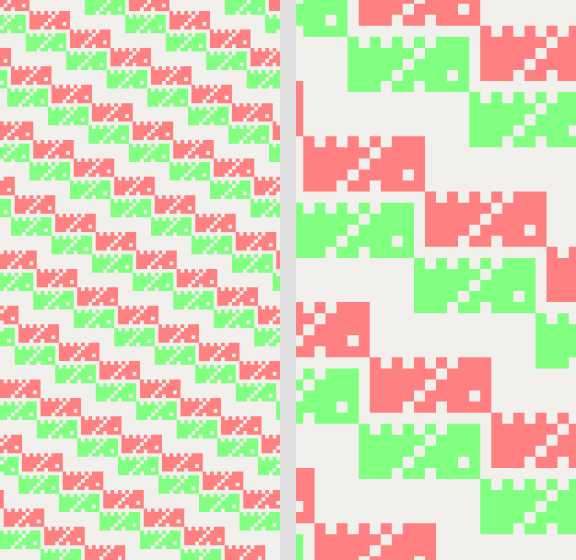
Left: the whole. Right: its middle third, enlarged.
Write a Shadertoy shader that draws this pattern.

```glsl
// Diagonal staircases of notched red and green blocks on a pale ground.
// Each colour is one sheared lattice of 11 x 5 cell blocks, two per row;
// the cell grid is supersampled to smooth its edges.

const vec2 GRID = vec2(76.0, 152.0);      // cells across and down
const vec2 BLOCK = vec2(11.0, 5.0);       // block size, also the stair step
const float PERIOD = 38.0;                // cells between blocks in a row
const vec2 RED_ORIGIN = vec2(8.0, 3.0);   // cells from the top left
const vec2 GREEN_ORIGIN = vec2(7.0, 9.0);
const vec2 HOLE = vec2(9.0, 3.0);
const vec2 FOOT_NOTCH = vec2(6.0, 4.0);
const float SLASH_SUM = 7.0;              // column + row along the slash
const float NOTCH_END = 7.0;              // top notches lie left of this
const int SAMPLES = 4;                    // per axis

const vec3 GROUND = vec3(0.945, 0.940, 0.930);
const vec3 RED = vec3(1.0, 0.5, 0.5);
const vec3 GREEN = vec3(0.5, 1.0, 0.5);

bool isCell(vec2 cell, vec2 target) {
    return all(lessThan(abs(cell - target), vec2(0.5)));
}

// Solid cells of one block, rows counted downwards
bool blockCell(vec2 c) {
    if (c.x > BLOCK.x - 0.5) return false;
    bool slash = abs(c.x + c.y - SLASH_SUM) < 0.5;
    bool notch = c.y < 0.5 && c.x < NOTCH_END && mod(c.x, 2.0) > 0.5;
    return !(slash || notch || isCell(c, HOLE) || isCell(c, FOOT_NOTCH));
}

// Each row of blocks moves right by one block width
bool stairs(vec2 cell, vec2 origin) {
    vec2 q = cell - origin;
    float row = floor((q.y + 0.5) / BLOCK.y);
    float x = mod(q.x - row * BLOCK.x + 0.5, PERIOD) - 0.5;
    return blockCell(vec2(x, q.y - row * BLOCK.y));
}

vec3 pattern(vec2 uv) {
    vec2 cell = floor(vec2(uv.x, 1.0 - uv.y) * GRID);
    if (stairs(cell, RED_ORIGIN)) return RED;
    if (stairs(cell, GREEN_ORIGIN)) return GREEN;
    return GROUND;
}

void mainImage(out vec4 fragColor, in vec2 fragCoord) {
    vec3 sum = vec3(0.0);
    for (int j = 0; j < SAMPLES; j++) {
        for (int i = 0; i < SAMPLES; i++) {
            vec2 offset = (vec2(i, j) + 0.5) / float(SAMPLES) - 0.5;
            sum += pattern((fragCoord + offset) / iResolution.xy);
        }
    }
    fragColor = vec4(sum / float(SAMPLES * SAMPLES), 1.0);
}
```
